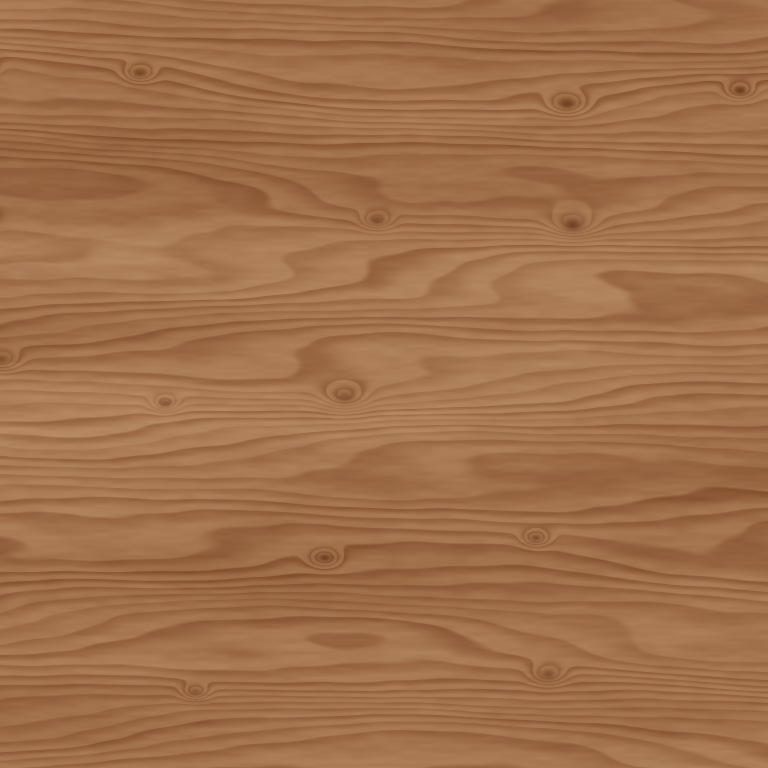
This texture is drawn by a Shadertoy shader. Its source:

```glsl
// Planed pine board with horizontal grain, flame figures and small knots.
// Growth rings are the fractional part of a height field bent by layered
// sines; cellular knots raise bumps in that field, fine noise adds fibres.

const vec3 DARK_WOOD  = vec3(0.53, 0.33, 0.19);
const vec3 LIGHT_WOOD = vec3(0.70, 0.52, 0.37);
const vec3 KNOT_CORE  = vec3(0.42, 0.23, 0.11);

const float RINGS_PER_HEIGHT = 50.0;
const vec2 KNOT_GRID = vec2(4.0, 5.0);

float hash(vec2 p) {
    vec3 q = fract(vec3(p.xyx) * 0.1031);
    q += dot(q, q.yzx + 33.33);
    return fract((q.x + q.y) * q.z);
}

float valueNoise(vec2 p) {
    vec2 cell = floor(p);
    vec2 f = fract(p);
    f = f * f * (3.0 - 2.0 * f);
    float low  = mix(hash(cell), hash(cell + vec2(1.0, 0.0)), f.x);
    float high = mix(hash(cell + vec2(0.0, 1.0)), hash(cell + 1.0), f.x);
    return mix(low, high, f.y);
}

// Irregular smooth field around zero; each wave bends the next one.
float layeredSines(vec2 p, float seed) {
    float sum = 0.0;
    float amplitude = 0.5;
    float frequency = 1.0;
    for (int i = 0; i < 6; i++) {
        float angle = float(i) * 2.4 + seed;
        vec2 direction = vec2(cos(angle), sin(angle));
        sum += amplitude * sin(dot(p, direction) * frequency + angle * 3.7 + sum);
        amplitude *= 0.8;
        frequency *= 1.35;
    }
    return sum;
}

// x: scaled distance to the knot of this cell, y: darkness of its core.
// Cells without a knot return a far distance.
vec2 knotAt(vec2 p) {
    vec2 g = p * KNOT_GRID;
    float row = floor(g.y);
    g.x += hash(vec2(row, 7.0));
    vec2 cell = floor(g);
    vec2 jitter = vec2(hash(cell + 11.0), hash(cell + 23.0));
    vec2 offset = (fract(g) - mix(vec2(0.32), vec2(0.68), jitter)) / KNOT_GRID;
    float radius = mix(0.014, 0.026, hash(cell + 37.0));
    float distanceToKnot = length(offset * vec2(1.0, 1.6)) / radius;
    float present = step(hash(cell + 51.0), 0.5);
    return vec2(mix(50.0, distanceToKnot, present), hash(cell + 67.0));
}

// Height field whose whole-number contours are the growth rings.
float ringField(vec2 p, float knotDistance) {
    float sway   = 2.5 * layeredSines(p * vec2(2.4, 16.0), 1.3);
    float wiggle = 0.22 * layeredSines(p * vec2(15.0, 55.0), 4.1);
    float bump   = 3.0 * exp(-0.8 * knotDistance * knotDistance);
    return p.y * RINGS_PER_HEIGHT + sway + wiggle + bump;
}

// Slow darkening towards late wood, then a crisp edge to the next ring.
float lateWood(float field, float footprint) {
    float phase = fract(field);
    float edge = clamp(1.2 * footprint, 0.14, 0.5);
    float ramp = smoothstep(0.2, 0.88, phase);
    float strength = mix(0.4, 1.0, hash(vec2(floor(field), 3.0)));
    return strength * ramp * (1.0 - smoothstep(1.0 - edge, 1.0, phase));
}

float fibres(vec2 p) {
    float fine   = valueNoise(p * vec2(45.0, 240.0)) - 0.5;
    float coarse = valueNoise(p * vec2(11.0, 120.0) + 40.0) - 0.5;
    return fine + coarse;
}

void mainImage(out vec4 fragColor, in vec2 fragCoord) {
    vec2 p = fragCoord / iResolution.y;

    // Rings bent around the knots
    vec2 knot = knotAt(p);
    float field = ringField(p, knot.x);
    float rings = lateWood(field, fwidth(field));

    // Broad bands and soft patches of tone
    float bands   = layeredSines(p * vec2(1.5, 21.0), 2.7);
    float patches = layeredSines(p * vec2(5.0, 13.0), 5.2);

    float lightness = 0.76 + 0.16 * bands + 0.07 * patches;
    lightness += 0.16 * fibres(p) - 0.6 * rings;
    lightness -= 0.2 * exp(-0.9 * knot.x * knot.x);
    vec3 color = mix(DARK_WOOD, LIGHT_WOOD, clamp(lightness, -0.1, 1.15));

    // Dark heart of each knot
    float core = exp(-5.0 * knot.x * knot.x) * mix(0.15, 0.9, knot.y);
    color = mix(color, KNOT_CORE, core);

    fragColor = vec4(color, 1.0);
}
```
